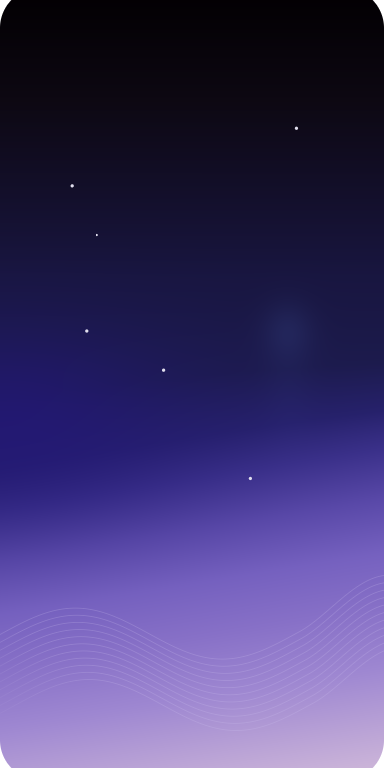
Give the GLSL for this background, as a Shadertoy shader.

```glsl
// Night sky fading into lavender dusk, with a few stars and thin flowing wave lines.

// All lengths are in canvas heights; the canvas spans 0.5 x 1.0.
const vec2 CANVAS = vec2(0.5, 1.0);

// Sky stops from bottom to top: rgb colour, height
const int SKY_STOPS = 11;
const vec4 SKY[SKY_STOPS] = vec4[SKY_STOPS](
    vec4(0.80, 0.71, 0.85, -0.04), vec4(0.62, 0.53, 0.82, 0.09),
    vec4(0.53, 0.44, 0.78, 0.17),  vec4(0.46, 0.38, 0.75, 0.24),
    vec4(0.35, 0.285, 0.66, 0.31), vec4(0.23, 0.19, 0.54, 0.375),
    vec4(0.15, 0.13, 0.42, 0.43),  vec4(0.11, 0.105, 0.30, 0.51),
    vec4(0.095, 0.085, 0.25, 0.64), vec4(0.05, 0.03, 0.07, 0.87),
    vec4(0.01, 0.0, 0.012, 1.0));
const float DUSK_TILT = 0.16;

const vec3 INDIGO = vec3(0.14, 0.09, 0.48);
const vec2 INDIGO_CENTER = vec2(0.0, 0.45);
const vec2 INDIGO_SIZE = vec2(0.17, 0.085);

const vec3 HAZE = vec3(0.03, 0.05, 0.07);
const vec2 HAZE_CENTER = vec2(0.375, 0.57);
const vec2 HAZE_SIZE = vec2(0.023, 0.026);

// Stars: x, y, and 1 for a four-pointed sparkle
const int STAR_COUNT = 6;
const vec3 STARS[STAR_COUNT] = vec3[STAR_COUNT](
    vec3(0.386, 0.833, 0.0), vec3(0.094, 0.758, 0.0), vec3(0.126, 0.694, 1.0),
    vec3(0.113, 0.569, 0.0), vec3(0.213, 0.518, 0.0), vec3(0.326, 0.377, 0.0));
const vec3 STAR_COLOR = vec3(0.88, 0.87, 0.93);
const float STAR_RADIUS = 0.0021;
const float SPARKLE_RADIUS = 0.0034;

const int WAVE_COUNT = 11;
const vec3 WAVE_COLOR = vec3(0.80, 0.75, 0.93);
const float WAVE_ALPHA = 0.26;
const float WAVE_HALF_WIDTH = 0.0005;
const float WAVE_MID = 0.175;
const float WAVE_AMPLITUDE = 0.0332;
const float WAVE_PERIOD = 0.383;
const float WAVE_PEAK_X = 0.098;
const float WAVE_RISE = 0.047;
const vec2 WAVE_STEP = vec2(0.0018, -0.0093);

const vec3 PAGE = vec3(1.0);
const float CORNER_RADIUS = 0.052;
const float CORNER_OVERHANG = 0.0156;
const float TAU = 6.28319;

// Pixel coverage from a signed distance
float coverage(float dist, float pixel) {
    return clamp(0.5 - dist / pixel, 0.0, 1.0);
}

float bell(vec2 offset, vec2 size) {
    vec2 q = offset / size;
    return exp(-0.5 * dot(q, q));
}

vec3 skyColor(vec2 p) {
    // The dusk boundary leans upward to the right; the upper sky is level
    float lean = 1.0 - smoothstep(0.42, 0.62, p.y);
    float h = p.y - DUSK_TILT * lean * (p.x - 0.25);
    vec3 color = SKY[0].rgb;
    for (int i = 1; i < SKY_STOPS; i++) {
        float t = clamp((h - SKY[i - 1].w) / (SKY[i].w - SKY[i - 1].w), 0.0, 1.0);
        color = mix(color, SKY[i].rgb, t);
    }
    return color;
}

float waveHeight(float x) {
    return WAVE_MID + WAVE_AMPLITUDE * cos(TAU * (x - WAVE_PEAK_X) / WAVE_PERIOD)
        + WAVE_RISE * smoothstep(0.39, 0.52, x);
}

float waveLines(vec2 p, float pixel) {
    float lines = 0.0;
    for (int i = 0; i < WAVE_COUNT; i++) {
        vec2 q = p - WAVE_STEP * float(i);
        float slope = (waveHeight(q.x + 0.001) - waveHeight(q.x - 0.001)) / 0.002;
        float dist = abs(q.y - waveHeight(q.x)) / sqrt(1.0 + slope * slope);
        // Lower lines fade in from the left
        float fade = smoothstep(-0.08, 0.015 * float(i) + 0.02, p.x);
        lines = max(lines, fade * coverage(dist - WAVE_HALF_WIDTH, pixel));
    }
    return lines;
}

float starLight(vec2 p, float pixel) {
    float light = 0.0;
    for (int i = 0; i < STAR_COUNT; i++) {
        vec2 q = abs(p - STARS[i].xy);
        float disc = length(q) - STAR_RADIUS;
        float arms = sqrt(q.x) + sqrt(q.y);
        float sparkle = arms * arms - SPARKLE_RADIUS;
        light = max(light, coverage(mix(disc, sparkle, STARS[i].z), pixel));
    }
    return light;
}

// Rounded card, slightly taller than the canvas
float cardDistance(vec2 p) {
    vec2 halfSize = 0.5 * CANVAS + vec2(0.0, CORNER_OVERHANG);
    vec2 q = abs(p - 0.5 * CANVAS) - halfSize + CORNER_RADIUS;
    return length(max(q, 0.0)) + min(max(q.x, q.y), 0.0) - CORNER_RADIUS;
}

void mainImage(out vec4 fragColor, in vec2 fragCoord) {
    vec2 p = fragCoord / iResolution.xy * CANVAS;
    float pixel = 1.0 / iResolution.y;

    // Sky and glows
    vec3 color = skyColor(p);
    color = mix(color, INDIGO, 0.75 * bell(p - INDIGO_CENTER, INDIGO_SIZE));
    vec2 hazeOffset = p - HAZE_CENTER;
    float tail = 0.25 * bell(hazeOffset + vec2(0.0, 0.06), HAZE_SIZE * vec2(1.0, 2.0));
    color += HAZE * (0.85 * bell(hazeOffset, HAZE_SIZE) + tail);

    // Lines, stars and card corners
    color = mix(color, WAVE_COLOR, WAVE_ALPHA * waveLines(p, pixel));
    color = mix(color, STAR_COLOR, starLight(p, pixel));
    color = mix(PAGE, color, coverage(cardDistance(p), pixel));
    fragColor = vec4(color, 1.0);
}
```
